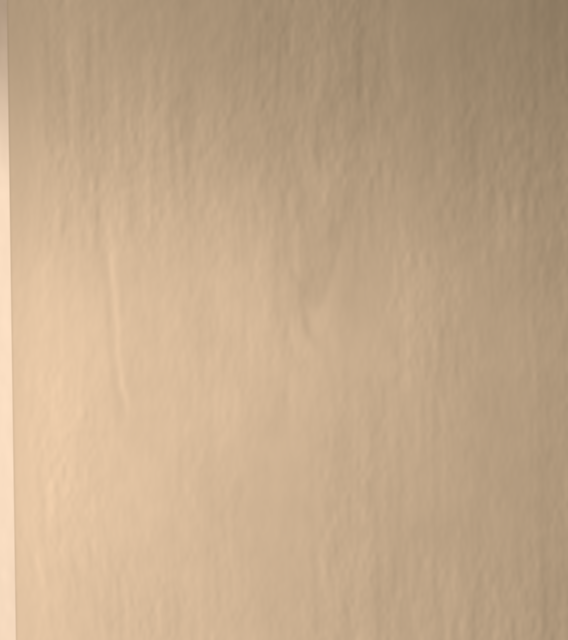
Give the GLSL for this texture, as a Shadertoy shader.

```glsl
const vec3 SHADE_WOOD = vec3(0.60, 0.52, 0.42);
const vec3 LIT_WOOD = vec3(0.88, 0.76, 0.63);
const vec3 WALL_DIM = vec3(0.69, 0.60, 0.51);
const vec3 WALL_LIT = vec3(0.98, 0.87, 0.76);

float hash(vec2 cell) {
    vec3 q = fract(cell.xyx * vec3(0.1031, 0.1030, 0.0973));
    q += dot(q, q.yzx + 33.33);
    return fract((q.x + q.y) * q.z);
}

// Smooth value noise in -1..1
float noise(vec2 p) {
    vec2 i = floor(p), f = fract(p);
    f = f * f * f * (f * (f * 6.0 - 15.0) + 10.0);
    float low = mix(hash(i), hash(i + vec2(1, 0)), f.x);
    float high = mix(hash(i + vec2(0, 1)), hash(i + vec2(1, 1)), f.x);
    return 2.0 * mix(low, high, f.y) - 1.0;
}

float fbm(vec2 p, int octaves) {
    float sum = 0.0, gain = 0.5;
    for (int i = 0; i < octaves; i++) {
        sum += gain * noise(p);
        p = p * 2.03 + 17.7;
        gain *= 0.5;
    }
    return sum;
}

// Height of the pores and fibres, stretched along the grain
float fibreHeight(vec2 p) {
    float bumps = noise(p * vec2(95.0, 42.0) + 5.0);
    float strands = noise(p * vec2(75.0, 9.0) + 41.0);
    float flecks = noise(p * vec2(150.0, 85.0) + 73.0);
    return 0.45 * bumps + 0.45 * strands + 0.25 * flecks;
}

// Side light on the fibres, falling from the left
float relief(vec2 p, vec2 lightStep) {
    return fibreHeight(p + lightStep) - fibreHeight(p - lightStep);
}

// Downward pointing arches about a vertical axis
float cathedral(vec2 p, float axis, float halfWidth) {
    float u = p.x - axis + 0.015 * noise(p * vec2(5.0, 9.0));
    float arch = p.y - 5.0 * sqrt(u * u + 0.0002);
    float fade = exp(-u * u / (halfWidth * halfWidth));
    fade *= smoothstep(0.38, 0.5, p.y) * smoothstep(0.95, 0.7, p.y);
    return fade * noise(vec2(arch * 19.0, u * 12.0 + 3.0));
}

// Soft slanted stroke that tapers at both ends
float stroke(vec2 p, vec2 a, vec2 b, float width) {
    float t = clamp((p.y - a.y) / (b.y - a.y), 0.0, 1.0);
    float d = (p.x - mix(a.x, b.x, t)) / width;
    return exp(-d * d) * smoothstep(0.0, 0.25, t) * smoothstep(1.0, 0.75, t);
}

// Lamp light: bright at the lower left, dim at the upper right
float lighting(vec2 uv) {
    float across = 0.935 - 0.255 * uv.x;
    float topFall = (0.225 - 0.11 * uv.x) * smoothstep(0.42, 1.05, uv.y);
    float lowerFall = 0.02 * smoothstep(0.35, 0.0, uv.y) * (1.0 - uv.x);
    float edgeFall = 0.025 * smoothstep(0.1, 0.02, uv.x);
    return across - topFall - lowerFall - edgeFall;
}

float grain(vec2 p) {
    vec2 q = p + vec2(0.012 * noise(p * vec2(3.0, 4.0)), 0.0);
    float patches = 0.65 + 0.5 * noise(p * vec2(9.0, 4.0) + 61.0);
    float streaks = fbm(q * vec2(34.0, 2.2) + 9.0, 3);
    float clouds = fbm(p * vec2(8.0, 5.0) + 23.0, 3);
    float mottle = fbm(p * vec2(48.0, 30.0) + 31.0, 2);
    float tone = 0.028 * streaks * patches + 0.022 * clouds + 0.012 * mottle;
    tone += 0.042 * patches * relief(q, vec2(0.0024, -0.0012));
    tone += 0.022 * cathedral(p, 0.495, 0.055);

    // Pale figure on the left, darker notch near the middle
    float wobble = 0.004 * noise(p * vec2(4.0, 22.0));
    vec2 s = p + vec2(wobble, 0.0);
    tone += 0.028 * stroke(s, vec2(0.202, 0.30), vec2(0.165, 0.69), 0.005);
    tone -= 0.022 * stroke(s, vec2(0.190, 0.30), vec2(0.152, 0.69), 0.007);
    tone -= 0.045 * stroke(s, vec2(0.492, 0.445), vec2(0.458, 0.59), 0.008);
    return tone;
}

vec3 wallColor(vec2 p) {
    float lit = smoothstep(1.02, 0.68, p.y) - 0.07 * smoothstep(0.3, 0.0, p.y);
    lit += 0.06 * relief(p * 0.7, vec2(0.003));
    return mix(WALL_DIM, WALL_LIT, lit);
}

void mainImage(out vec4 fragColor, in vec2 fragCoord) {
    vec2 uv = fragCoord / iResolution.xy;
    vec2 p = fragCoord / iResolution.y;

    // Wood board
    float calmEdge = mix(0.35, 1.0, smoothstep(0.03, 0.11, uv.x));
    float tone = lighting(uv) + calmEdge * grain(p);
    vec3 color = mix(SHADE_WOOD, LIT_WOOD, (tone - 0.60) / 0.28);

    // Narrow wall strip behind the slanted board edge
    float edge = uv.x - mix(0.028, 0.012, uv.y);
    color *= 1.0 - 0.06 * exp(-edge * edge / 0.00001);
    color = mix(wallColor(p), color, smoothstep(-0.002, 0.002, edge));

    fragColor = vec4(clamp(color, 0.0, 1.0), 1.0);
}
```
